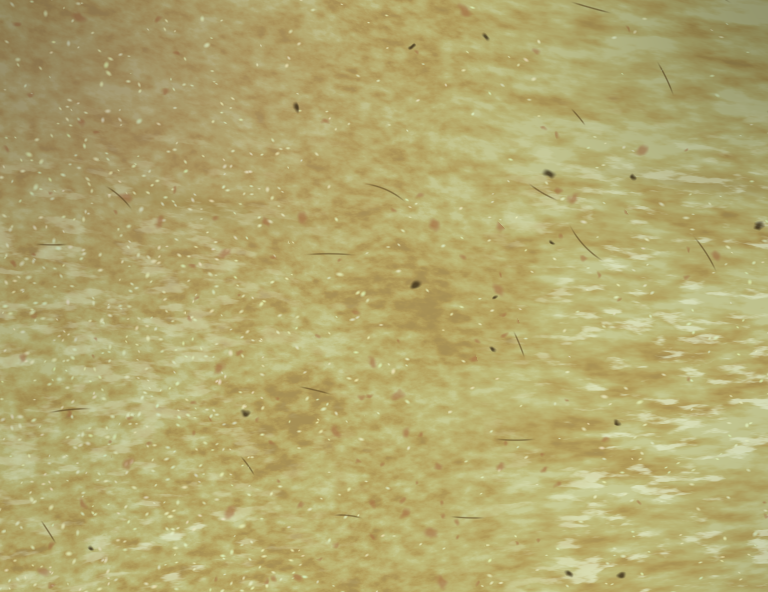
Reproduce this texture procedurally as a WebGL 1 fragment shader.

```glsl
precision highp float;
uniform vec2 u_resolution;

const vec3 DEEP = vec3(0.60, 0.52, 0.32);
const vec3 OCHRE = vec3(0.69, 0.60, 0.335);
const vec3 PALE = vec3(0.735, 0.72, 0.465);
const vec3 LIGHT = vec3(0.78, 0.80, 0.60);
const vec3 SHINE = vec3(0.88, 0.91, 0.78);
const vec3 PINK = vec3(0.67, 0.54, 0.42);
const vec3 RED_SPOT = vec3(0.62, 0.38, 0.24);
const vec3 DARK_SPOT = vec3(0.22, 0.17, 0.09);
const vec3 HAIR = vec3(0.38, 0.30, 0.15);
const vec2 FINE_GRAIN = vec2(52.0, 74.0);
const vec2 STREAK_GRAIN = vec2(17.0, 46.0);
const float HAIR_CELLS = 4.5;
const float HAIR_WIDTH = 0.0012;

float hash(vec2 p) {
  vec3 q = fract(p.xyx * 0.1031);
  q += dot(q, q.yzx + 33.33);
  return fract((q.x + q.y) * q.z);
}

vec2 hash2(vec2 p) {
  return vec2(hash(p + 17.3), hash(p + 91.7));
}

float noise(vec2 p) {
  vec2 i = floor(p), f = fract(p);
  f = f * f * (3.0 - 2.0 * f);
  return mix(mix(hash(i), hash(i + vec2(1.0, 0.0)), f.x),
             mix(hash(i + vec2(0.0, 1.0)), hash(i + 1.0), f.x), f.y);
}

float fbm(vec2 p) {
  float sum = 0.0, gain = 0.53;
  for (int i = 0; i < 4; i++) {
    sum += gain * noise(p);
    p = mat2(1.9, 0.35, -0.35, 1.9) * p + 13.7;
    gain *= 0.5;
  }
  return sum;
}

vec2 rotate(vec2 p, float a) {
  return mat2(cos(a), -sin(a), sin(a), cos(a)) * p;
}

float blob(vec2 p, vec2 center, vec2 size) {
  vec2 d = (p - center) / size;
  return exp(-dot(d, d));
}

// One jittered, turned ellipse in a share of the grid cells
float scatter(vec2 p, float cells, float chance, float radius, float seed) {
  vec2 g = p * cells, id = floor(g) + seed;
  vec2 d = (fract(g) - 0.25 - 0.5 * hash2(id)) / cells;
  d = rotate(d, (hash(id + 5.1) - 0.5) * 2.4) * vec2(0.8, 1.25);
  float r = radius * mix(0.5, 1.2, hash(id + 8.6));
  float soft = 0.5 * r + 0.7 / u_resolution.y;
  float mask = 1.0 - smoothstep(r - soft, r + soft, length(d));
  return mask * step(hash(id + 2.9), chance);
}

// Curved tapering hairs, mostly falling to the right
float hairs(vec2 p, float seed) {
  vec2 g = p * HAIR_CELLS, id = floor(g) + seed;
  vec2 d = (fract(g) - 0.35 - 0.3 * hash2(id)) / HAIR_CELLS;
  d = rotate(d, -0.55 + (hash(id + 4.4) - 0.5) * 1.3);
  float reach = mix(0.02, 0.048, hash(id + 6.2));
  float bend = (hash(id + 3.3) - 0.5) * 9.0;
  float off = abs(d.y - bend * d.x * d.x);
  float edge = 0.8 / u_resolution.y;
  float line = 1.0 - smoothstep(HAIR_WIDTH - edge, HAIR_WIDTH + edge, off);
  float taper = 1.0 - smoothstep(0.4 * reach, reach, abs(d.x));
  return line * taper * step(hash(id + 1.8), 0.42);
}

void main() {
  vec2 p = gl_FragCoord.xy / u_resolution.y;

  // Flow: falls to the right above, rises slightly below
  vec2 q = p + 0.012 * (vec2(noise(p * 9.0), noise(p * 9.0 + 40.0)) - 0.5);
  q.y += 0.3 * (p.y - 0.3) * p.x;
  float right = smoothstep(0.55, 1.05, p.x);
  float left = 1.0 - smoothstep(0.25, 0.75, p.x);
  float lower = 1.0 - smoothstep(0.55, 0.95, p.y);

  // Mottled skin tone
  float fine = fbm(q * FINE_GRAIN);
  float streak = fbm(q * STREAK_GRAIN + 7.0);
  float broad = fbm(q * vec2(4.0, 9.0) + 21.0);
  float grain = mix(fine, streak, 0.3 + 0.5 * right);
  float warm = blob(p, vec2(0.6, 0.5), vec2(0.3, 0.5));
  float tone = grain + 0.45 * (broad - 0.5) + 0.09 * right - 0.07 * warm + 0.02;
  vec3 color = mix(OCHRE, PALE, smoothstep(0.28, 0.68, tone));
  color = mix(color, DEEP, 0.55 * (1.0 - smoothstep(0.2, 0.42, tone)));
  color = mix(color, LIGHT, 0.75 * smoothstep(0.6, 0.8, tone));

  // Flushed upper left and soft creases
  float flush = blob(p, vec2(0.15, 0.85), vec2(0.45, 0.3));
  color = mix(color, PINK, 0.42 * flush);
  float crease = blob(rotate(p - vec2(0.34, 0.65), -0.2), vec2(0.0), vec2(0.17, 0.02));
  crease += blob(rotate(p - vec2(1.2, 0.69), -0.12), vec2(0.0), vec2(0.14, 0.015));
  color = mix(color, OCHRE * 0.93, 0.55 * crease);

  // Wet streaks and fine sparkle
  float wet = right * smoothstep(0.7, 1.05, p.x) * (1.0 - smoothstep(0.6, 0.9, p.y));
  wet += blob(p, vec2(0.3, 0.08), vec2(0.09, 0.05)) + 0.55 * left * lower;
  float gloss = fbm(q * vec2(24.0, 66.0) + 55.0) + 0.25 * (broad - 0.5);
  color = mix(color, SHINE, 0.75 * min(wet, 1.0) * smoothstep(0.54, 0.76, gloss));
  float density = 0.03 + 0.24 * left * (0.45 + 0.55 * lower) + 0.03 * right * lower;
  float glint = 0.0;
  for (int i = 0; i < 3; i++) {
    float k = float(i);
    glint = max(glint, scatter(rotate(q, 0.4 * k), 62.0 - 13.0 * k,
                               density / (1.0 + k), 0.0024 + 0.0006 * k, 31.0 * k));
  }
  vec3 tint = 0.12 * vec3(noise(p * 45.0), noise(p * 45.0 + 9.0), noise(p * 45.0 + 23.0));
  color = mix(color, SHINE + tint - vec3(0.04, 0.04, 0.08), 0.75 * glint);

  // Red and dark specks, hairs
  vec2 rough = p + 0.005 * (vec2(noise(p * 120.0), noise(p * 120.0 + 31.0)) - 0.5);
  float middle = blob(p, vec2(0.5, 0.3), vec2(0.45, 0.42));
  color = mix(color, RED_SPOT, 0.5 * scatter(rough, 17.0, 0.04 + 0.2 * middle, 0.0075, 120.0));
  color = mix(color, RED_SPOT, 0.45 * scatter(rough, 29.0, 0.02 + 0.12 * middle, 0.004, 160.0));
  color = mix(color, DARK_SPOT, 0.8 * scatter(rough, 9.0, 0.12, 0.0055, 203.0));
  color = mix(color, HAIR, 0.65 * max(hairs(p, 240.0), hairs(p + 0.11, 290.0)));

  // Uneven lamp light
  float shade = 0.28 * blob(p, vec2(1.36, 1.04), vec2(0.36, 0.4));
  shade += 0.2 * blob(p, vec2(-0.05, 1.05), vec2(0.4, 0.35));
  shade += 0.09 * blob(p, vec2(0.0, 0.45), vec2(0.3, 0.5));
  shade += 0.1 * blob(p, vec2(1.36, 0.0), vec2(0.2, 0.3));
  gl_FragColor = vec4(color * (1.02 - shade), 1.0);
}
```
